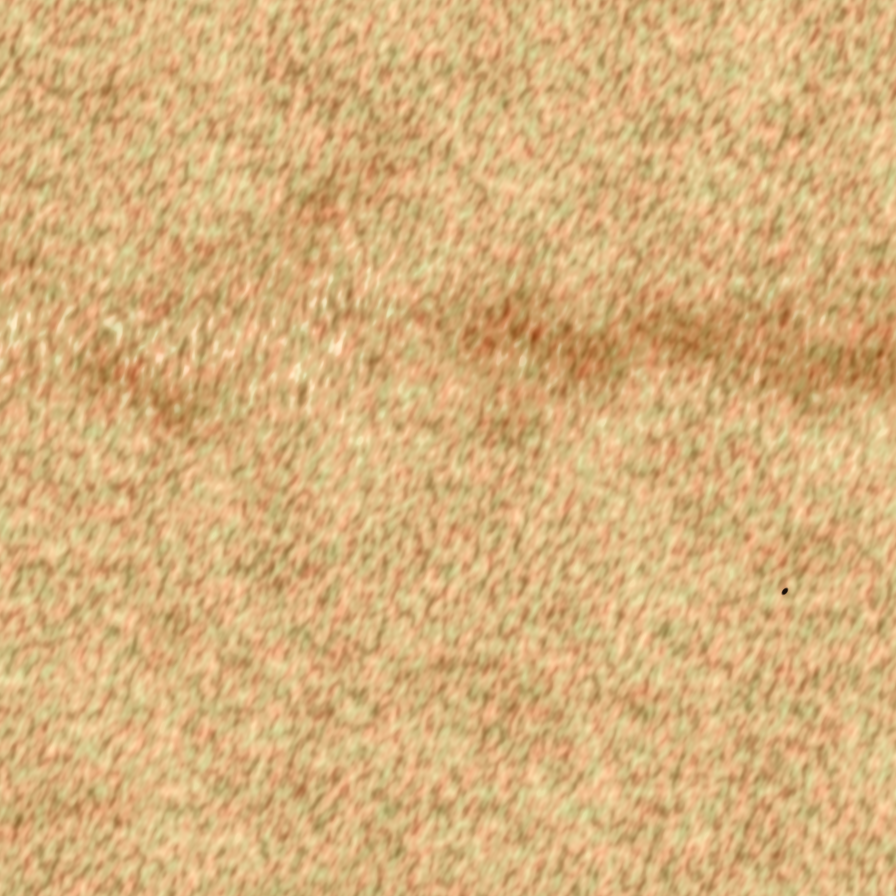
Give the GLSL for this texture, as a WebGL 1 fragment shader.

```glsl
precision highp float;
// Aged tan paper: short leaning fibre grain over soft blotches, with a worn,
// browner band across the upper middle where the fibres stretch and glint.
// Layers of gradient noise drive a tone value, a hue shift and a stain.

uniform vec2 u_resolution;

#define GRAIN_FREQ vec2(92.0, 56.0)   // fibre cells across and up the canvas
#define STREAK_FREQ vec2(84.0, 32.0)  // longer fibres inside the worn band
#define GRAIN_LEAN 0.32               // sideways lean of the fibres
#define GRAIN_GAIN 1.9                // tonal contrast of the grain
#define BLOTCH_GAIN 1.25              // contrast of the soft blotches
#define HUE_GAIN 0.16                 // strength of olive to pink variation
#define BAND_Y 0.61                   // height of the worn band
#define BAND_WIDTH 0.12               // spread of the worn band
#define STAIN_GAIN 0.55               // strength of the brown stains
#define SPECK_POS vec2(0.876, 0.340)  // single dark fleck
#define SPECK_SIZE 0.0048

const vec3 PAPER = vec3(0.865, 0.715, 0.505);
const vec3 TO_LIGHT = vec3(0.060, 0.100, 0.098);
const vec3 TO_DARK = vec3(0.125, 0.148, 0.140);
const vec3 TO_STAIN = vec3(0.100, 0.150, 0.160);
const vec3 TO_PINK = vec3(0.75, -0.12, 0.15);
const vec3 GLINT = vec3(0.05, 0.08, 0.13);
const vec3 SPECK = vec3(0.10, 0.06, 0.03);

float hash(vec2 cell) {
  vec3 p = fract(cell.xyx * vec3(0.1031, 0.1030, 0.0973));
  p += dot(p, p.yzx + 33.33);
  return fract((p.x + p.y) * p.z);
}

// Dot of a random unit gradient at a lattice corner with the offset from it.
float cornerSlope(vec2 cell, vec2 offset) {
  float angle = 6.28318 * hash(cell);
  return dot(vec2(cos(angle), sin(angle)), offset);
}

float gradientNoise(vec2 p) {
  vec2 i = floor(p);
  vec2 f = p - i;
  vec2 s = f * f * f * (f * (f * 6.0 - 15.0) + 10.0);
  vec2 e = vec2(1.0, 0.0);
  float low = mix(cornerSlope(i, f), cornerSlope(i + e, f - e), s.x);
  float high = mix(cornerSlope(i + e.yx, f - e.yx),
                   cornerSlope(i + e.xx, f - e.xx), s.x);
  return mix(low, high, s.y);
}

// Two octaves, the finer one turned so that the lattices do not line up.
float fibres(vec2 p) {
  mat2 turn = mat2(0.94, 0.34, -0.34, 0.94);
  return gradientNoise(p) + 0.55 * gradientNoise(turn * p * 1.75 + 41.3);
}

float speckMask(vec2 uv) {
  vec2 d = mat2(0.77, 0.64, -0.64, 0.77) * (uv - SPECK_POS);
  float reach = length(d * vec2(1.7, 1.0)) / SPECK_SIZE;
  return 1.0 - smoothstep(0.55, 1.25, reach);
}

void main() {
  vec2 uv = gl_FragCoord.xy / u_resolution;

  // Worn band with a wandering outline, fading towards the right.
  float wander = 0.08 * gradientNoise(uv * vec2(4.0, 2.0) + 7.7);
  float bandOffset = (uv.y - BAND_Y + wander) / BAND_WIDTH;
  float band = exp(-bandOffset * bandOffset);
  float patches = 0.75 + 1.2 * gradientNoise(uv * vec2(7.0, 5.0) + 19.1);
  float wear = clamp(band * patches * mix(1.1, 0.65, uv.x), 0.0, 1.0);

  // Leaning fibre grain, drawn out vertically where the paper is worn.
  vec2 leaning = vec2(uv.x - GRAIN_LEAN * uv.y, uv.y) + 1.0;
  vec2 upright = vec2(uv.x - 0.4 * GRAIN_LEAN * uv.y, uv.y) + 2.0;
  float grain = fibres(leaning * GRAIN_FREQ);
  float streak = fibres(upright * STREAK_FREQ);
  grain = mix(grain, 0.65 * grain + 0.95 * streak, wear);

  // Soft blotches and brown stains.
  float blotch = 0.45 * gradientNoise(uv * 6.0 + 3.4)
               + 0.50 * gradientNoise(uv * 15.0 + 11.8)
               + 0.45 * gradientNoise(uv * 34.0 + 27.2);
  float cloud = gradientNoise(uv * vec2(5.0, 8.0) + 52.6)
              + 0.5 * gradientNoise(uv * vec2(13.0, 17.0) + 61.9);
  float stain = STAIN_GAIN * band * clamp(0.6 + 1.7 * cloud, 0.0, 1.6);
  stain += 0.35 * smoothstep(0.1, 0.6, cloud);

  // Tone moves between dark and light paper, hue between olive and pink.
  float tone = GRAIN_GAIN * grain + BLOTCH_GAIN * blotch + 0.06;
  vec3 color = PAPER + TO_LIGHT * min(max(tone, 0.0), 1.5)
                     + TO_DARK * max(min(tone, 0.0), -2.0);
  float hue = gradientNoise(leaning * GRAIN_FREQ * 0.8 + 83.5)
            + 0.5 * gradientNoise(uv * 24.0 + 71.3);
  color += HUE_GAIN * hue * TO_PINK;
  color -= stain * TO_STAIN;
  color += GLINT * wear * smoothstep(0.15, 0.6, grain);

  color = mix(color, SPECK, speckMask(uv));
  gl_FragColor = vec4(clamp(color, 0.0, 1.0), 1.0);
}
```
